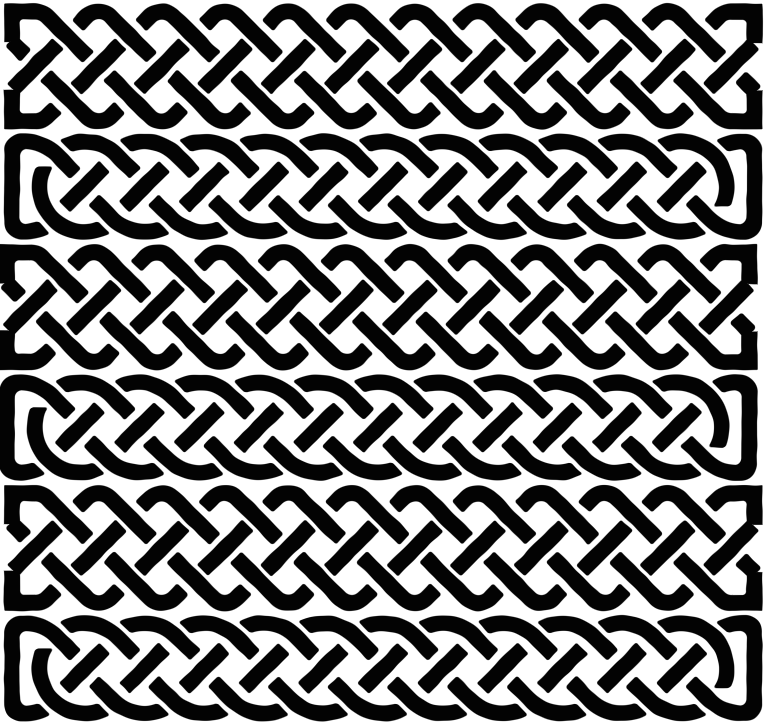
Write a WebGL 2 fragment shader that draws this pattern.

```glsl
#version 300 es
precision highp float;
// Six rows of interlaced black knotwork on white, alternating square and round ends.

uniform vec2 u_resolution;
out vec4 fragColor;

const vec3 INK = vec3(0.01);
const vec3 PAPER = vec3(1.0);
const vec2 SHEET = vec2(768.0, 723.0);  // design units across the canvas
const float PAIR_HEIGHT = 240.5;        // one square row plus one round row
const float SQRT_HALF = 0.70710678;

struct Braid {
    float pitch, last;         // arch spacing, index of the last arch
    float rise, halfWidth;     // centre line to arch top, half stroke width
    float radius, tail, reach; // arch bend, start and end along the diagonals
    float barHalf;             // half length of the crossing bars
    vec2 corners;              // outer and inner frame corner radii
    bool roundEnd;
};

float hash(vec2 cell) {
    return fract(sin(dot(cell, vec2(127.1, 311.7))) * 4375.85);
}

float noise(vec2 p) {
    vec2 i = floor(p), f = fract(p);
    f = f * f * (3.0 - 2.0 * f);
    return mix(mix(hash(i), hash(i + vec2(1, 0)), f.x),
               mix(hash(i + vec2(0, 1)), hash(i + vec2(1, 1)), f.x), f.y);
}

// Intersection of two shapes with a rounded corner
float meet(float a, float b, float r) {
    vec2 u = vec2(a, b) + r;
    return min(max(u.x, u.y), 0.0) + length(max(u, 0.0)) - r;
}

float roundBox(vec2 p, vec2 halfSize, float r) {
    vec2 u = abs(p) - halfSize;
    return meet(u.x, u.y, r);
}

// Coordinates along and across the falling diagonal
vec2 diagonal(vec2 p) {
    return vec2(p.x + p.y, p.x - p.y) * SQRT_HALF;
}

// Arch that bends over the origin and falls to the right
float strand(vec2 p, Braid b, float reach) {
    vec2 q = p - vec2(0.0, b.radius);
    vec2 d = diagonal(q);
    float line = d.x > 0.0 ? d.y : (d.y < 0.0 ? -d.x : length(q));
    float body = abs(line - b.radius) - b.halfWidth;
    return meet(body, max(d.x - reach, b.tail - d.y), 2.5);
}

// Row of arches along the top edge, trimmed at the frame
float arches(vec2 p, Braid b) {
    float dist = 1e4;
    float cell = floor(p.x / b.pitch + 0.5 * b.last);
    for (int j = -1; j <= 1; j++) {
        float i = clamp(cell + float(j), 0.0, b.last);
        vec2 peak = vec2(b.pitch * (i - 0.5 * b.last), -b.rise);
        float reach = b.roundEnd && i > b.last - 1.5 ? 0.5 : b.reach;
        dist = min(dist, strand(p - peak, b, reach));
    }
    return max(dist, abs(p.x) - 0.5 * b.pitch * b.last - 1.0);
}

// Rising bars through the middle of the row
float bars(vec2 p, Braid b) {
    float first = b.roundEnd ? 1.0 : 0.0;
    float i = clamp(round(p.x / b.pitch + 0.5 * b.last), first, b.last - first);
    vec2 d = diagonal(p - vec2(b.pitch * (i - 0.5 * b.last), 0.0));
    return roundBox(d, vec2(b.halfWidth, b.barHalf), 2.0);
}

// Frame pieces closing both ends, folded by a half turn
float ends(vec2 p, Braid b) {
    vec2 q = p.x > 0.0 ? -p : p;
    float edge = 0.5 * b.pitch * b.last;
    vec2 frame = vec2(371.2, b.rise);
    float dist = max(roundBox(q, frame + b.halfWidth, b.corners.x),
                     -roundBox(q, frame - b.halfWidth, b.corners.y));
    dist = max(dist, q.x + edge - 1.0);
    if (b.roundEnd) {
        vec2 c = q + vec2(edge - b.pitch, 0.0);
        float curl = abs(length(c) - b.radius) - b.halfWidth;
        curl = meet(curl, max(c.x - 1.0, -20.0 - c.y), 3.0);
        return min(dist, curl);
    }
    dist = max(dist, min(q.y + 24.0, 23.0 - q.y));
    float hook = roundBox(diagonal(q + vec2(365.0, 18.0)), vec2(10.8, b.halfWidth), 3.0);
    return min(dist, hook);
}

void main() {
    vec2 uv = gl_FragCoord.xy / u_resolution;
    vec2 p = vec2(uv.x, 1.0 - uv.y) * SHEET;
    float pixel = SHEET.x / u_resolution.x;

    // Slight unevenness of a hand-cut edge
    p += 1.1 * (vec2(noise(p * 0.09), noise(p * 0.09 + 57.0)) - 0.5);

    // Choose the row; every second pair sits a little to the left
    float pair = floor(p.y / PAIR_HEIGHT);
    float y = p.y - pair * PAIR_HEIGHT;
    bool roundRow = y > 131.3;
    p = vec2(p.x - 383.2 + 5.0 * mod(pair, 2.0), y - (roundRow ? 186.4 : 66.3));

    Braid squareBraid = Braid(63.25, 11.0, 54.8, 8.0, 17.0, -12.7, 58.0, 32.0, vec2(1.0, 4.0), false);
    Braid roundBraid = Braid(59.7, 12.0, 45.0, 7.8, 45.0, 15.0, 26.7, 28.5, vec2(17.0, 7.0), true);
    Braid b = squareBraid;
    if (roundRow) b = roundBraid;

    // The lower arches are the upper ones after a half turn
    float dist = min(min(arches(p, b), arches(-p, b)), min(bars(p, b), ends(p, b)));
    float paper = smoothstep(-0.75 * pixel, 0.75 * pixel, dist);
    fragColor = vec4(mix(INK, PAPER, paper), 1.0);
}
```
